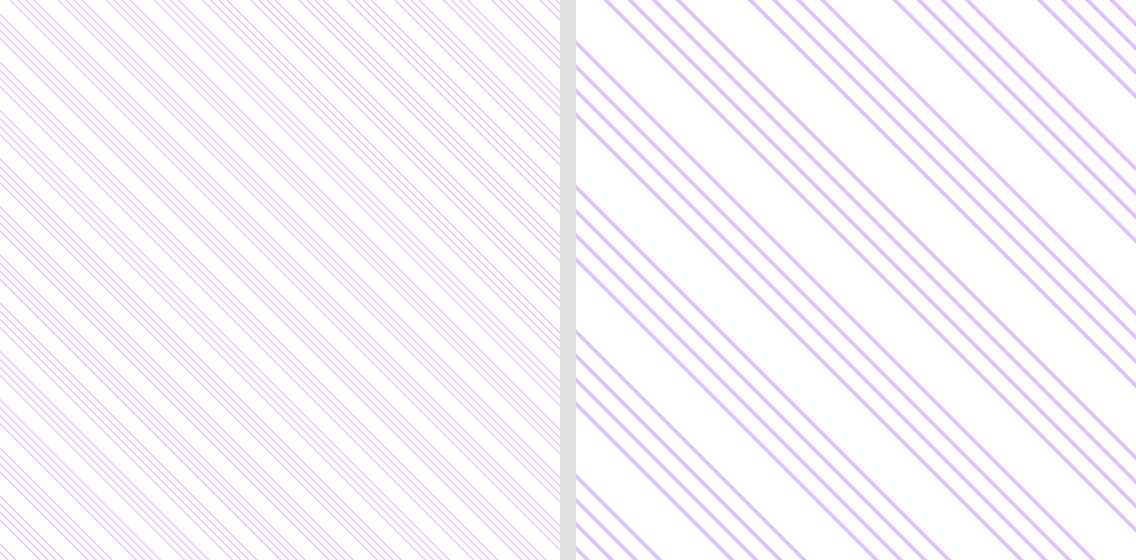
Left, the full canvas; right, a detail of the centre.
Reproduce this pattern procedurally as a three.js fragment shader.

```glsl
// Thin lilac diagonal pinstripes in groups of four on a white ground.
varying vec2 vUv;

const vec3 GROUND = vec3(1.0);
const vec3 LILAC = vec3(0.878, 0.755, 1.0);

const float GROUP_PERIOD = 0.08603;   // measured along a canvas edge
const float SLOTS_PER_GROUP = 6.0;
const float LINES_PER_GROUP = 4.0;    // the remaining slots stay empty
const float FIRST_LINE = 0.0177;
const float HALF_WIDTH = 0.0016;

// Antialiased coverage of a band centred on zero.
float band(float offset, float halfWidth, float blur) {
  return smoothstep(-blur, blur, offset + halfWidth)
       - smoothstep(-blur, blur, offset - halfWidth);
}

// Evenly spaced lines, keeping only the first few slots of each group.
float groupedLines(float position, float period, float slots, float lines,
                   float halfWidth, float blur) {
  float spacing = period / slots;
  float slot = floor(position / spacing + 0.5);
  float isLine = 1.0 - step(lines, mod(slot + 0.5, slots));
  return isLine * band(position - slot * spacing, halfWidth, blur);
}

void main() {
  // Constant along lines that fall from upper left to lower right.
  float diagonal = vUv.x + vUv.y - 1.0;
  float blur = 0.5 * fwidth(diagonal);

  float ink = groupedLines(diagonal - FIRST_LINE, GROUP_PERIOD,
                           SLOTS_PER_GROUP, LINES_PER_GROUP, HALF_WIDTH, blur);
  gl_FragColor = vec4(mix(GROUND, LILAC, ink), 1.0);
}
```
